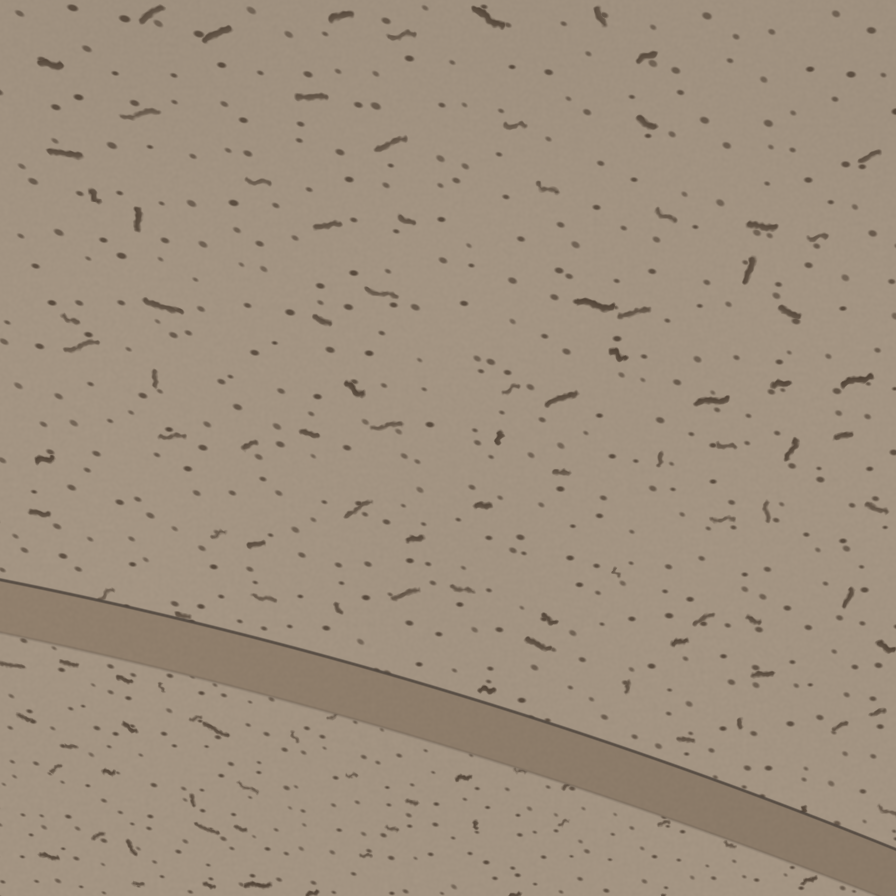
Give the GLSL for this texture, as a Shadertoy shader.

```glsl
const vec3 TILE_COLOR = vec3(0.640, 0.580, 0.510);
const vec3 STRIP_COLOR = vec3(0.550, 0.484, 0.412);
const vec3 PIT_COLOR = vec3(0.310, 0.255, 0.205);
const vec3 SEAM_COLOR = vec3(0.300, 0.265, 0.235);

// Strip edges: height, slope and curvature along x
const vec3 UPPER_EDGE = vec3(0.353, 0.198, 0.103);
const vec3 LOWER_EDGE = vec3(0.294, 0.208, 0.094);
const float SEAM_WIDTH = 0.0016;

const float FAR_DENSITY = 1.5;    // mark density at the bottom, 1.0 at the top
const float NEAR_TILE_SCALE = 1.2;
const float HOLE_CELLS = 20.0;
const float HOLE_RADIUS = 0.0043;
const float GROOVE_CELLS = 9.5;
const float GROOVE_CHANCE = 0.82;
const float GROOVE_RADIUS = 0.0040;
const float SOFTNESS = 0.0018;
const float GRAIN = 0.022;

vec2 hash2(vec2 p) {
    vec3 q = fract(p.xyx * vec3(0.1031, 0.1030, 0.0973));
    q += dot(q, q.yzx + 33.33);
    return fract((q.xx + q.yz) * q.zy);
}

float gradientNoise(vec2 p) {
    vec2 i = floor(p), f = fract(p);
    vec2 u = f * f * f * (f * (f * 6.0 - 15.0) + 10.0);
    vec2 e = vec2(0.0, 1.0);
    float a = dot(hash2(i) * 2.0 - 1.0, f);
    float b = dot(hash2(i + e.yx) * 2.0 - 1.0, f - e.yx);
    float c = dot(hash2(i + e.xy) * 2.0 - 1.0, f - e.xy);
    float d = dot(hash2(i + e.yy) * 2.0 - 1.0, f - e.yy);
    return mix(mix(a, b, u.x), mix(c, d, u.x), u.y);
}

float edgeHeight(vec3 edge, float x) {
    return edge.x - x * (edge.y + x * edge.z);
}

mat2 rotation(float angle) {
    float c = cos(angle), s = sin(angle);
    return mat2(c, -s, s, c);
}

// Small slightly flattened pinholes, one per jittered cell
float pinholes(vec2 p, float soft) {
    vec2 cell = floor(p * HOLE_CELLS);
    float depth = 0.0;
    for (int j = -1; j <= 1; j++)
    for (int i = -1; i <= 1; i++) {
        vec2 id = cell + vec2(i, j);
        vec2 rnd = hash2(id + 71.0);
        vec2 d = p - (id + 0.5 + 0.8 * (hash2(id + 13.0) - 0.5)) / HOLE_CELLS;
        d = rotation(-0.35 + 0.5 * (rnd.y - 0.5)) * d;
        float dist = length(d * vec2(0.8, 1.25)) - HOLE_RADIUS * mix(0.6, 1.1, rnd.x);
        depth = max(depth, (1.0 - smoothstep(-soft, soft, dist)) * mix(0.55, 0.9, rnd.y));
    }
    return depth;
}

// Bent, ragged grooves, mostly lying across the tile
float grooves(vec2 p, float soft) {
    vec2 cell = floor(p * GROOVE_CELLS);
    float ragged = gradientNoise(p * 150.0);
    float depth = 0.0;
    for (int j = -1; j <= 1; j++)
    for (int i = -1; i <= 1; i++) {
        vec2 id = cell + vec2(i, j);
        vec2 rnd = hash2(id + 37.0);
        vec2 form = hash2(id + 151.0);
        if (hash2(id + 211.0).x > GROOVE_CHANCE) continue;
        vec2 d = p - (id + 0.5 + 0.72 * (hash2(id + 97.0) - 0.5)) / GROOVE_CELLS;
        float steep = step(0.84, form.y);
        float halfLength = mix(0.009, 0.024, rnd.x * rnd.x) * mix(1.0, 0.65, steep);
        d = rotation(mix((rnd.y - 0.5) * 1.1, 1.1 + rnd.y, steep)) * d;
        float along = clamp(d.x / halfLength, -1.0, 1.0);
        d.y += 0.006 * (form.x - 0.5) * sin(along * 3.0) + 0.004 * (rnd.y - 0.5) * along * along;
        float radius = GROOVE_RADIUS * mix(0.65, 1.1, form.x) * (1.0 + 0.25 * along * (form.y - 0.5));
        float dist = length(vec2(d.x - along * halfLength, d.y)) - radius + 0.0032 * ragged;
        float shade = mix(0.7, 1.0, form.x) * (0.9 + 0.12 * clamp(d.y / radius, -1.0, 1.0));
        depth = max(depth, (1.0 - smoothstep(-soft, soft, dist)) * shade);
    }
    return depth;
}

void mainImage(out vec4 fragColor, in vec2 fragCoord) {
    vec2 uv = fragCoord / iResolution.xy;
    float pixel = 1.0 / iResolution.y;
    float upper = (uv.y - edgeHeight(UPPER_EDGE, uv.x)) * 0.96;
    float lower = (uv.y - edgeHeight(LOWER_EDGE, uv.x)) * 0.96;

    // Perspective: marks shrink and crowd toward the bottom
    float density = mix(FAR_DENSITY, 1.0, uv.y);
    vec2 plane = vec2((uv.x - 0.5) * density,
                      FAR_DENSITY * uv.y - 0.5 * (FAR_DENSITY - 1.0) * uv.y * uv.y);
    if (upper + lower < 0.0) {
        plane = plane * NEAR_TILE_SCALE + vec2(5.3, 7.1);
        density *= NEAR_TILE_SCALE;
    }
    plane += 4.0;

    // Perforated tile
    float soft = max(SOFTNESS, pixel) * density;
    float cloud = gradientNoise(uv * 3.0 + 9.0);
    float grain = gradientNoise(uv * 210.0) + 0.6 * gradientNoise(uv * vec2(80.0, 130.0));
    vec3 color = TILE_COLOR * (1.0 + 0.015 * cloud - 0.025 * smoothstep(0.6, 1.0, uv.y));
    color = mix(color, PIT_COLOR, max(pinholes(plane, soft), grooves(plane, soft)));

    // Smooth strip with a dark upper seam and a faint lower one
    float edgeSoft = max(0.0012, pixel);
    float strip = smoothstep(-edgeSoft, edgeSoft, lower) * (1.0 - smoothstep(-edgeSoft, edgeSoft, upper));
    vec3 stripColor = STRIP_COLOR * mix(1.03, 0.98, uv.x);
    color = mix(color, stripColor, strip);
    float seam = 1.0 - smoothstep(SEAM_WIDTH - edgeSoft, SEAM_WIDTH + edgeSoft, abs(upper));
    float lip = 1.0 - smoothstep(0.0, 0.003, abs(lower));
    color = mix(color, SEAM_COLOR, max(seam * 0.85, lip * 0.22));

    fragColor = vec4(color * (1.0 + GRAIN * grain), 1.0);
}
```
